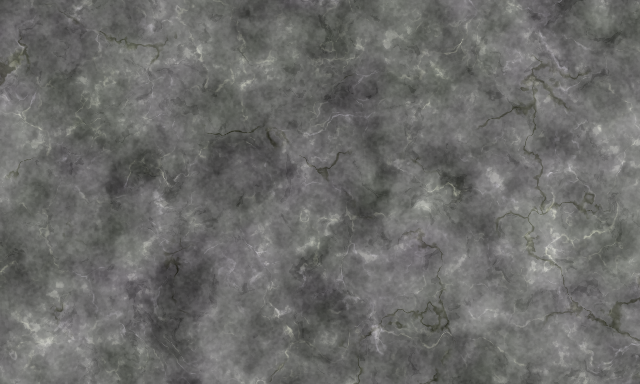
This texture is drawn by a Shadertoy shader. Its source:

```glsl
#define STONE_TONE 0.430
#define CLOUD_SCALE 4.2
#define CLOUD_CONTRAST 0.23
#define MOTTLE_SCALE 13.0
#define MOTTLE_CONTRAST 0.30
#define BLOTCH_DEPTH 0.075
#define FINE_CONTRAST 0.13
#define VEIN_WIDTH 0.006
#define VEIN_LIGHT 0.14
#define CRACK_WIDTH 0.008
#define CRACK_DEPTH 0.14
#define TINT_STRENGTH 0.045

vec3 hash3(vec2 cell) {
    vec3 q = fract(cell.xyx * vec3(0.1031, 0.1030, 0.0973));
    q += dot(q, q.yxz + 33.33);
    return fract((q.xxy + q.yzz) * q.zyx);
}

// Cellular noise with blended cell values
float softCells(vec2 p) {
    vec2 base = floor(p);
    float sum = 0.0, total = 0.0;
    for (int y = -1; y <= 1; y++)
    for (int x = -1; x <= 1; x++) {
        vec2 cell = base + vec2(x, y);
        vec3 h = hash3(cell);
        vec2 d = cell + h.xy - p;
        float w = exp(-5.0 * dot(d, d));
        sum += w * h.z;
        total += w;
    }
    return sum / total;
}

// Fractal sum, centred on zero
float clouds(vec2 p) {
    float sum = 0.0, weight = 0.5;
    for (int i = 0; i < 5; i++) {
        sum += weight * (softCells(p) - 0.5);
        p = mat2(1.6, 1.2, -1.2, 1.6) * p + 7.3;
        weight *= 0.54;
    }
    return sum;
}

// Gap between the two nearest cell points: zero on cell borders
float cellBorder(vec2 p) {
    vec2 base = floor(p);
    float near = 9.0, next = 9.0;
    for (int y = -1; y <= 1; y++)
    for (int x = -1; x <= 1; x++) {
        vec2 cell = base + vec2(x, y);
        float d = length(cell + hash3(cell).xy - p);
        next = min(next, max(near, d));
        near = min(near, d);
    }
    return next - near;
}

float borderLine(vec2 p, float scale, float width) {
    return 1.0 - smoothstep(0.0, 2.0 * width * scale, cellBorder(p * scale));
}

void mainImage(out vec4 fragColor, in vec2 fragCoord) {
    vec2 p = fragCoord / iResolution.y + 2.0;
    vec2 warp = vec2(clouds(p * 8.0 + 31.0), clouds(p * 8.0 + 57.0));
    vec2 bent = p + 0.2 * warp;

    // Cloudy body, dark blotches and fine grain
    float cloud = clouds((p + 0.12 * warp) * CLOUD_SCALE);
    float mottle = clouds((p + 0.04 * warp) * MOTTLE_SCALE + 11.0);
    float blotch = smoothstep(0.06, 0.26, clouds((p + 0.1 * warp) * vec2(6.4, 4.8) + 83.0));
    float speckle = clouds(p * 42.0 + 5.0);
    float grain = softCells(p * 150.0) - 0.5;
    float tone = STONE_TONE + CLOUD_CONTRAST * cloud + MOTTLE_CONTRAST * mottle
               - BLOTCH_DEPTH * blotch + FINE_CONTRAST * (speckle + 0.45 * grain);

    // Broken pale veins in three sizes, with crusty flecks
    float patches = clouds(p * 4.0 + 45.0);
    float crust = smoothstep(-0.08, 0.16, speckle);
    float veins = borderLine(bent, 2.3, VEIN_WIDTH) * smoothstep(-0.08, 0.08, patches)
                + 0.8 * borderLine(bent + 3.7, 6.0, VEIN_WIDTH) * smoothstep(-0.04, 0.12, -patches)
                + 0.6 * borderLine(bent + 5.3, 15.0, VEIN_WIDTH * 0.7) * smoothstep(0.0, 0.16, patches);
    veins *= 0.25 + 0.75 * crust;
    float flecks = smoothstep(0.08, 0.24, speckle) * smoothstep(0.04, 0.2, mottle);

    // Sparse dark cracks of uneven width, and small ragged pits
    float crackMask = smoothstep(0.05, 0.14, clouds(p * 3.4 + 19.0));
    float crack = borderLine(bent + 9.1, 4.0, CRACK_WIDTH * (0.5 + crust)) * crackMask;
    float pits = smoothstep(0.15, 0.25, clouds(bent * 22.0 + 71.0));

    // Faint green to lilac drift in the grey
    float tint = clouds(p * 7.0 + 64.0);
    vec3 color = vec3(tone) + vec3(0.002, 0.002, -0.003);
    color += TINT_STRENGTH * tint * vec3(0.4, -0.4, 0.9);
    color += VEIN_LIGHT * veins * mix(vec3(1.0, 1.0, 0.82), vec3(0.97, 0.94, 1.05),
                                      smoothstep(-0.08, 0.08, tint));
    color += 0.08 * flecks * vec3(1.0, 1.0, 0.9);
    color -= CRACK_DEPTH * crack * vec3(0.9, 0.88, 1.1);
    color -= 0.06 * pits;
    fragColor = vec4(clamp(color, 0.0, 1.0), 1.0);
}
```
